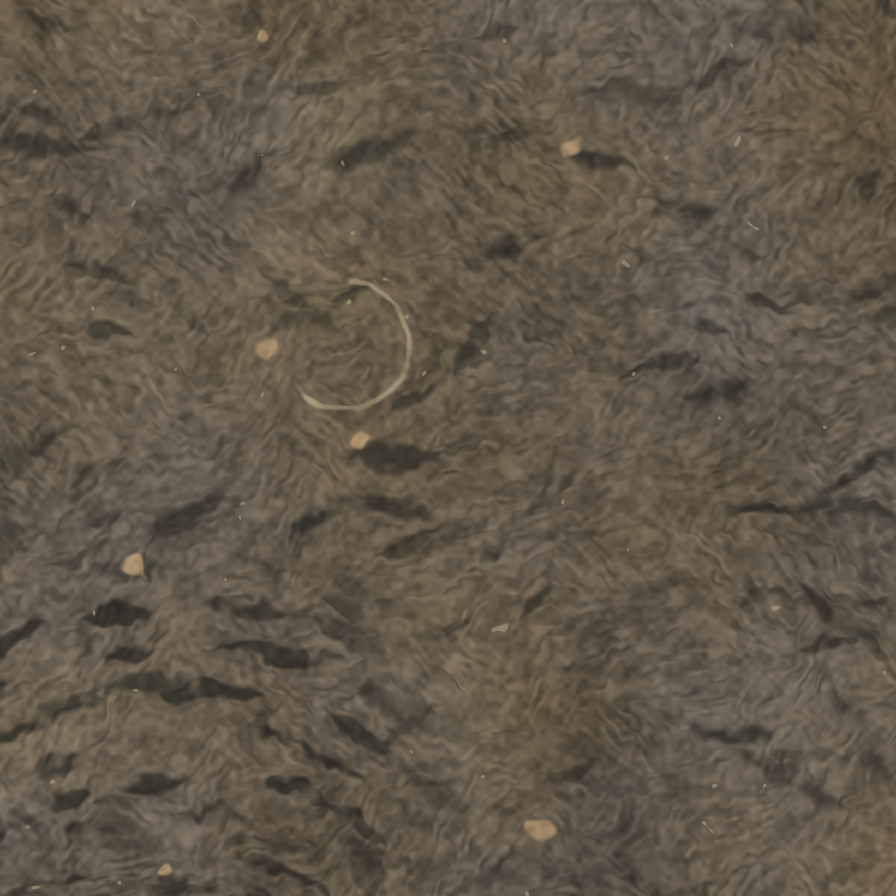
Reproduce this texture procedurally as a Shadertoy shader.

```glsl
// Weathered brown fibrous ground with dark curved gouges, a pale curl and a few pebbles.

const vec3 EARTH = vec3(0.395, 0.352, 0.293);
const vec3 GOUGE = vec3(0.185, 0.180, 0.155);
const vec3 STRAW = vec3(0.68, 0.63, 0.51);
const vec3 PEBBLE = vec3(0.68, 0.57, 0.43);

vec2 hash2(vec2 p) {
    vec3 q = fract(p.xyx * vec3(0.1031, 0.1030, 0.0973));
    q += dot(q, q.yzx + 33.33);
    return fract((q.xx + q.yz) * q.zy);
}

float noise(vec2 p) {
    vec2 i = floor(p), f = fract(p);
    f = f * f * (3.0 - 2.0 * f);
    vec2 e = vec2(0.0, 1.0);
    return mix(mix(hash2(i).x, hash2(i + e.yx).x, f.x),
               mix(hash2(i + e).x, hash2(i + e.yy).x, f.x), f.y);
}

float fbm(vec2 p) {
    float sum = 0.0, amp = 0.53;
    for (int k = 0; k < 4; k++) {
        sum += amp * noise(p);
        p = p * 2.03 + 17.1;
        amp *= 0.5;
    }
    return sum;
}

vec2 rotate(vec2 p, float a) {
    float c = cos(a), s = sin(a);
    return vec2(c * p.x + s * p.y, c * p.y - s * p.x);
}

// Distance to the nearest cell point, in cell units
float cellular(vec2 p) {
    vec2 cell = floor(p);
    float d = 2.0;
    for (int y = -1; y <= 1; y++)
    for (int x = -1; x <= 1; x++) {
        vec2 id = cell + vec2(x, y);
        d = min(d, length(p - id - hash2(id)));
    }
    return d;
}

// Fine fibres whose direction changes from patch to patch
float fibres(vec2 p) {
    vec2 grain = vec2(55.0, 190.0);
    float a = noise(rotate(p, 0.25) * grain);
    float b = noise(rotate(p, 1.0) * grain + 40.0);
    float c = noise(rotate(p, -0.7) * grain + 80.0);
    float ab = mix(a, b, smoothstep(0.35, 0.65, noise(p * 13.0)));
    return mix(ab, c, smoothstep(0.5, 0.75, noise(p * 11.0 + 23.0)));
}

// Weight of the lower left area, where the gouges form nested arcs
float domeArea(vec2 p) {
    return smoothstep(0.42, 0.2, length((p - vec2(0.16, 0.14)) * vec2(1.0, 1.2)));
}

// Scattered short curved gouges
float gouges(vec2 p, float scale, float keep, float width) {
    vec2 q = p * scale, cell = floor(q);
    float mask = 0.0;
    for (int y = -1; y <= 1; y++)
    for (int x = -1; x <= 1; x++) {
        vec2 id = cell + vec2(x, y);
        vec2 place = hash2(id + scale), kind = hash2(id + scale + 57.0);
        vec2 mid = (id + place) / scale;
        float wild = 0.12 + 2.2 * (noise(mid * 4.0) - 0.5) + 0.7 * (kind.x - 0.5);
        float angle = mix(wild, 0.7 * (0.2 - mid.x), domeArea(mid));
        vec2 d = rotate(q - id - place, angle);
        d.y += (kind.x - 0.4) * 0.7 * d.x * d.x;
        float t = d.x / mix(0.3, 0.75, kind.y);
        float edge = abs(d.y) - width * (1.0 - t * t);
        float here = step(fract(kind.x * 7.0 + place.y), keep);
        mask = max(mask, here * smoothstep(0.06, -0.06, edge) * mix(0.6, 1.0, place.x));
    }
    return mask;
}

// Broken concentric bands around a centre
float bands(vec2 p, vec2 centre, float spacing) {
    vec2 d = p - centre;
    float ring = length(d) / spacing + 0.5 * noise(p * 7.0);
    float broken = noise(vec2(atan(d.x, d.y) * 9.0, floor(ring) * 5.0));
    float width = 0.24 * smoothstep(0.3, 0.8, broken);
    return smoothstep(0.09, -0.09, abs(fract(ring) - 0.5) - width) * smoothstep(0.3, 0.5, broken);
}

// Thin arc, open on one side
float arcLine(vec2 p, vec2 centre, float radius, float facing, float halfSpan, float width) {
    vec2 d = rotate(p - centre, facing);
    float ends = smoothstep(halfSpan, halfSpan - 0.15, abs(atan(d.y, d.x)));
    return ends * smoothstep(width, width * 0.2, abs(length(d) - radius));
}

// Rare round bits; size is a share of the cell
float bits(vec2 p, float scale, float keep, float size) {
    vec2 q = p * scale, id = floor(q), kind = hash2(id + 91.0);
    vec2 d = q - id - mix(vec2(0.25), vec2(0.75), hash2(id + 12.0));
    float r = size * mix(0.5, 1.0, kind.y);
    return step(kind.x, keep) * smoothstep(r * 1.2, r * 0.6, length(d));
}

void mainImage(out vec4 fragColor, in vec2 fragCoord) {
    vec2 p = fragCoord / iResolution.y;
    vec2 ragged = p + 0.016 * (vec2(noise(p * 26.0), noise(p * 26.0 + 9.0)) - 0.5)
                    + 0.009 * (vec2(noise(p * 85.0), noise(p * 85.0 + 5.0)) - 0.5);

    // Earth: broad tone, lumps, fibres and grain
    float tone = 0.36 * (fbm(p * 6.0) - 0.5) + 0.36 * (fibres(ragged) - 0.5)
               + 0.22 * (noise(p * 150.0) - 0.5) + 0.14 * (0.5 - cellular(ragged * 34.0));
    vec3 color = EARTH * (1.0 + tone);
    float warmth = fbm(p * 5.0 + 31.0) - 0.5 - 0.12 * smoothstep(0.3, 0.0, p.x);
    color *= 1.0 + warmth * vec3(0.10, 0.0, -0.22);

    // Dark gouges, worn by noise
    float dome = domeArea(p);
    float dark = max(gouges(ragged, 8.5, mix(0.42, 0.25, dome), 0.10),
                     0.75 * gouges(ragged + 3.0, 15.0, 0.3, 0.12));
    dark = max(dark, dome * bands(ragged, vec2(0.2, -0.25), 0.047));
    dark = max(dark, arcLine(ragged, vec2(0.84, 0.64), 0.21, -1.1, 0.65, 0.011));
    dark *= smoothstep(0.12, 0.55, noise(p * 60.0) * 0.5 + noise(p * 22.0 + 7.0) * 0.5);
    color = mix(color, GOUGE * (1.0 + 0.6 * tone), 0.85 * dark);

    // Pale curl, pebbles and glints
    vec2 loose = mix(p, ragged, 0.35);
    float curl = arcLine(loose, vec2(0.385, 0.614), 0.072, -0.35, 2.0, 0.0045);
    color = mix(color, STRAW, curl * mix(0.3, 1.0, noise(p * 32.0 + 3.0)));
    color = mix(color, PEBBLE * (1.0 + 0.5 * tone), 0.85 * bits(ragged, 9.0, 0.05, 0.13));
    color = mix(color, STRAW, 0.6 * bits(ragged, 42.0, 0.02, 0.15));

    fragColor = vec4(color, 1.0);
}
```
